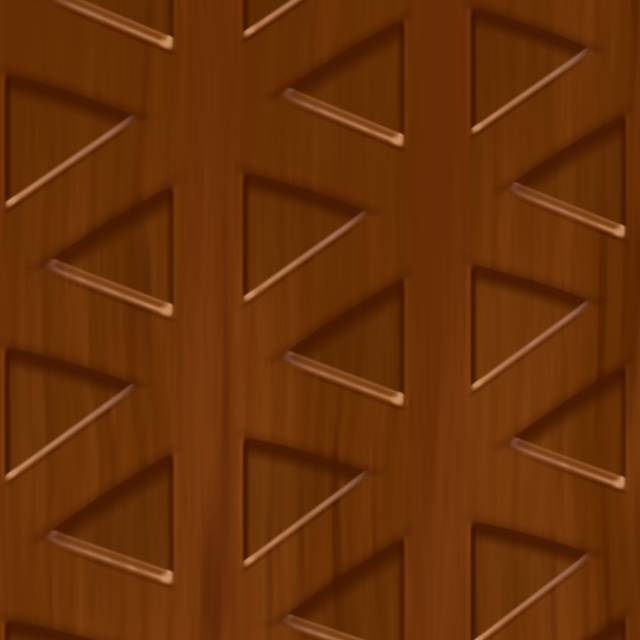
Give the GLSL for this pattern, as a WebGL 1 fragment shader.

```glsl
precision highp float;
// Carved wooden panel: staggered columns of opposed triangular recesses in slight perspective.

uniform vec2 u_resolution;

float hash(vec2 p) {
  return fract(sin(dot(p, vec2(127.1, 311.7))) * 43758.5453);
}

float noise(vec2 p) {
  vec2 i = floor(p), f = fract(p);
  f = f * f * (3.0 - 2.0 * f);
  return mix(mix(hash(i), hash(i + vec2(1.0, 0.0)), f.x),
             mix(hash(i + vec2(0.0, 1.0)), hash(i + 1.0), f.x), f.y);
}

// Vertical grain with slow bends and thin dark veins
vec3 wood(vec2 p) {
  float bend = 0.05 * noise(p * vec2(4.0, 2.5)) + 0.012 * noise(p * vec2(9.0, 7.0));
  float x = p.x + bend;
  float broad = noise(vec2(x * 13.0, p.y * 1.6));
  float fine = noise(vec2(x * 75.0, p.y * 3.0));
  float fibre = noise(vec2(p.x * 190.0, p.y * 14.0));
  float tone = 0.42 * broad + 0.28 * fine + 0.15 * fibre + 0.15 * p.y;
  vec3 col = mix(vec3(0.395, 0.178, 0.012), vec3(0.48, 0.24, 0.055), smoothstep(0.25, 0.92, tone));
  float vein = smoothstep(0.7, 0.95, noise(vec2(x * 52.0 + 7.0, p.y * 2.2)));
  return col - vec3(0.075, 0.055, 0.015) * vein * noise(p * vec2(8.0, 5.0) + 3.0);
}

// Signed distance to the line a-b, positive on its outer side
float outerSide(vec2 p, vec2 a, vec2 b) {
  vec2 d = normalize(b - a);
  return dot(p - a, vec2(d.y, -d.x));
}

// One recess: shaded upper wall, lit lower bevel, thin vertical wall
vec3 carve(vec3 col, vec2 p, vec2 top, vec2 apex, vec2 bottom, float bevel, float seed) {
  float hand = sign(apex.x - top.x);
  float upper = hand * outerSide(p, top, apex);
  float lower = hand * outerSide(p, apex, bottom);
  float wall = hand * outerSide(p, bottom, top);
  upper -= 0.004 * sin(3.14 * clamp((p.x - top.x) / (apex.x - top.x), 0.0, 1.0));

  // Smooth maximum rounds the corners
  float k = 190.0;
  float peak = max(upper, max(lower, wall));
  float edge = peak + log(exp(k * (upper - peak)) + exp(k * (lower - peak)) + exp(k * (wall - peak))) / k;
  float aa = 0.002 + 0.7 / u_resolution.y;
  float inside = 1.0 - smoothstep(-aa, aa, edge);
  float along = clamp((p.x - apex.x) / (bottom.x - apex.x), 0.0, 1.0);
  float wide = smoothstep(0.012, 0.02, bevel);

  // Floor and shadows
  vec3 cut = col * vec3(0.94, 0.95, 0.85) * (0.96 + 0.08 * seed);
  float shade = smoothstep(-0.036 - 0.006 * wide, -0.01, upper);
  cut = mix(cut, vec3(0.275, 0.095, 0.0), 0.88 * shade);
  cut = mix(cut, vec3(0.24, 0.07, 0.0), (0.8 - 0.2 * wide) * smoothstep(-0.013, -0.003, wall));

  // Lit bevel, a single ridge or a broad face between two ridges
  float worn = 0.75 + 0.5 * noise(vec2(along * 16.0, seed * 40.0));
  float face = smoothstep(-bevel - 0.002, -bevel + 0.003, lower);
  vec3 lit = mix(vec3(0.5, 0.3, 0.21), vec3(0.6, 0.36, 0.18), along);
  lit = mix(lit, vec3(0.48, 0.245, 0.07), wide);
  float outerRidge = exp(-pow((edge + 0.0055) / 0.0035, 2.0));
  float innerRidge = wide * exp(-pow((lower + bevel - 0.003) / 0.003, 2.0));
  vec3 glint = mix(vec3(0.62, 0.42, 0.36), vec3(0.8, 0.56, 0.37), along);
  lit = mix(lit, glint, clamp(worn * (0.8 * outerRidge + 0.32 * innerRidge), 0.0, 1.0));
  vec2 tip = bottom + vec2(hand * 0.009, -0.01);
  lit = mix(lit, vec3(0.84, 0.62, 0.45), 0.75 * smoothstep(0.018, 0.004, length(p - tip)));
  float fade = smoothstep(0.0, 0.25 + 0.1 * wide, along);
  cut = mix(cut, lit, face * (0.4 + 0.55 * fade));

  // Soft shading on the surrounding surface
  float rim = exp(-pow((edge - 0.004) / 0.003, 2.0));
  col += vec3(0.03, 0.02, 0.012) * rim * smoothstep(-0.006, 0.002, wall);
  col -= vec3(0.06, 0.04, 0.01) * rim * smoothstep(-0.006, 0.002, lower) * fade;
  col -= vec3(0.06, 0.045, 0.01) * exp(-pow(edge / 0.01, 2.0)) * smoothstep(-0.01, 0.0, upper);
  return mix(col, cut, inside);
}

void main() {
  vec2 p = gl_FragCoord.xy / u_resolution;
  p.y = 1.0 - p.y;

  // Columns narrow and rows shorten toward the right
  float x = p.x - 0.0078;
  float u = x * (2.626 + 0.166 * x);
  float column = floor(u + 0.1);
  float v = p.y / (0.427 - 0.035 * p.x) - 0.272 - 0.38 * column + 0.05;
  float row = floor(v);
  vec2 q = vec2((u - column) * 0.375, (v - row - 0.05) * 0.417);

  // Surface with slightly redder strips between columns
  vec3 col = wood(p);
  float strip = smoothstep(0.262, 0.3, q.x) + 1.0 - smoothstep(-0.008, 0.0, q.x);
  col += vec3(0.008, -0.002, 0.01) * strip;
  col += vec3(0.015, 0.008, 0.008) * exp(-pow((q.x + 0.006) / 0.004, 2.0));

  float seed = hash(vec2(column, row) + 2.0);
  col = carve(col, q, vec2(0.0, -0.002), vec2(0.21, 0.0685), vec2(0.0, 0.2075), 0.0105, seed);
  col = carve(col, q, vec2(0.2635, 0.174), vec2(0.052, 0.2965), vec2(0.2635, 0.384), 0.021, fract(seed * 7.3));
  gl_FragColor = vec4(clamp(col, 0.0, 1.0), 1.0);
}
```
